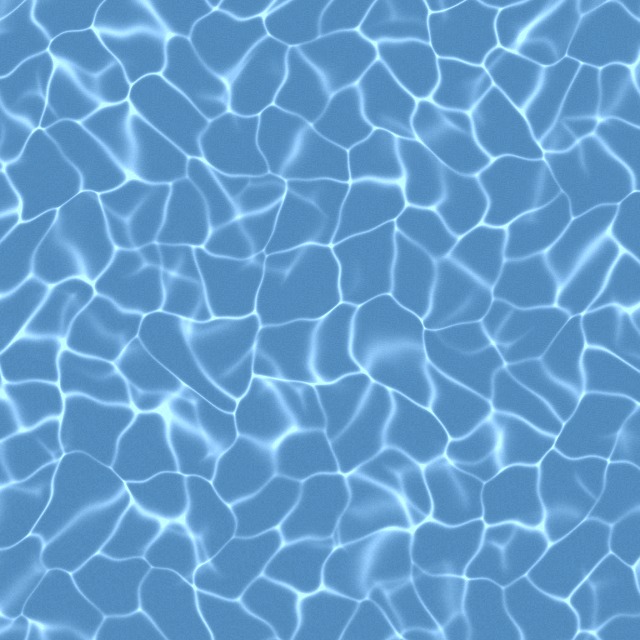
A WebGL 1 fragment shader for this texture:

```glsl
precision highp float;
// Sunlit pool water: a net of pale caustic lines over calm blue.
uniform vec2 u_resolution;

vec2 hash2(vec2 p) {
  vec2 q = vec2(dot(p, vec2(127.1, 311.7)), dot(p, vec2(269.5, 183.3)));
  return fract(sin(q) * 43758.5);
}

// Layered sines that bend the net like a moving surface
vec2 ripple(vec2 p) {
  p += 0.24 * sin(p.yx * 1.3 + vec2(0.4, 2.1));
  p += 0.11 * sin(p.yx * 3.1 + vec2(4.0, 1.2));
  return p + 0.03 * sin(p.yx * 8.7 + vec2(1.7, 5.3));
}

// Smooth irregular patches, -1 to 1
float patches(vec2 p) {
  return sin(p.x * 1.7 + 2.0 * sin(p.y * 1.1)) * sin(p.y * 1.9 + 2.0 * sin(p.x * 0.8));
}

// Soft cellular net: 0 inside a cell, 1 on an edge, 2 where three cells meet
float causticNet(vec2 p, float sharpness) {
  vec2 cell = floor(p);
  float total = 0.0;
  float squares = 0.0;
  for (int y = -2; y <= 2; y++) {
    for (int x = -2; x <= 2; x++) {
      vec2 id = cell + vec2(float(x), float(y));
      vec2 toSeed = id + 0.06 + 0.88 * hash2(id) - p;
      float weight = exp(-sharpness * dot(toSeed, toSeed));
      total += weight;
      squares += weight * weight;
    }
  }
  return total * total / squares - 1.0;
}

void main() {
  vec2 uv = gl_FragCoord.xy / u_resolution.y;
  vec2 p = ripple(uv * 11.8);

  // Main net, with focus and strength drifting across the water
  float focus = 17.5 + 6.5 * patches(p * 0.9 + 7.0);
  float strength = 0.60 + 0.34 * patches(p * 1.1 + 2.5);
  float light = strength * causticNet(p, focus);

  // Faint stray filaments and haze in some patches
  float strayMask = smoothstep(0.1, 0.8, patches(p * 0.7 + 13.0));
  light += 0.3 * strayMask * causticNet(ripple(uv * 10.0 + 31.0), 11.0);

  // Fine grain
  float grain = hash2(floor(uv * 512.0)).x - 0.5;
  light = min(light, 1.05) + 0.07 * grain;

  vec3 water = vec3(0.325, 0.548, 0.742);
  gl_FragColor = vec4(clamp(water + 0.42 * light, 0.0, 1.0), 1.0);
}
```
